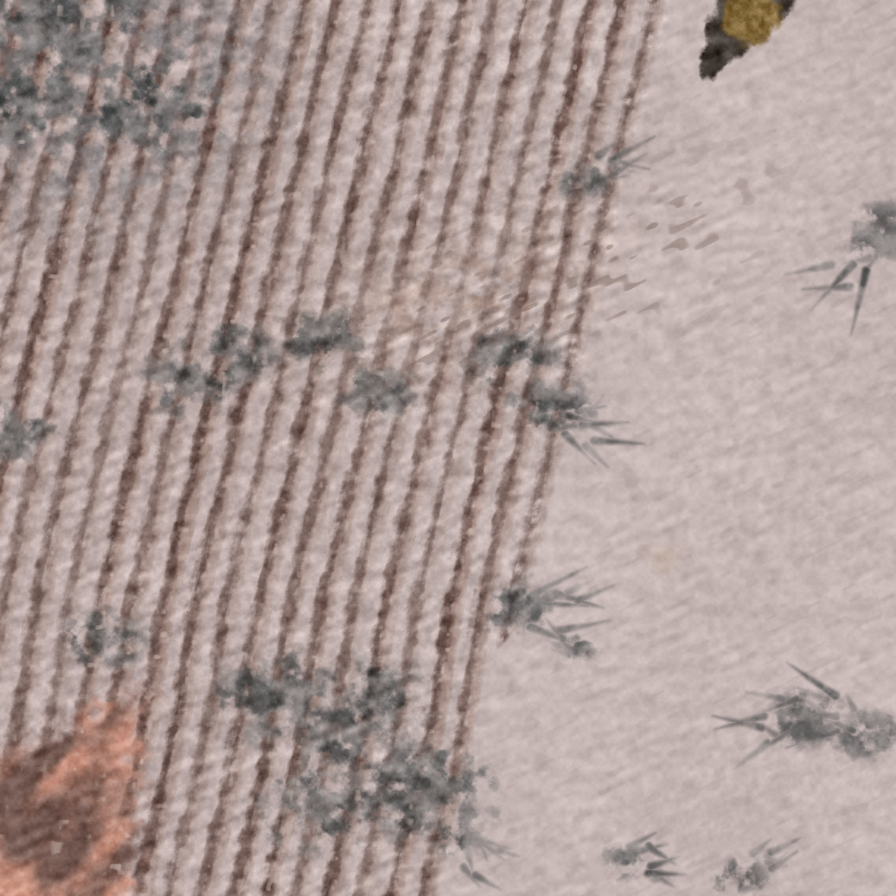
Write a WebGL 2 fragment shader that draws this texture.

```glsl
#version 300 es
precision highp float;
// Weathered pale plaster with slanted brown grooves on the left, grey-green
// sprigs, a coral patch and an ochre bud. Grooves are a jittered repeat;
// foliage is noisy discs and sprays of tapered strokes; relief is sloped noise.
uniform vec2 u_resolution;
out vec4 fragColor;

const vec3 PLASTER = vec3(.772, .710, .700);
const vec3 GROOVE = vec3(.37, .275, .25);
const vec3 SHOULDER = vec3(.60, .49, .445);
const vec3 LEAF_DARK = vec3(.22, .235, .235);
const vec3 LEAF_PALE = vec3(.50, .485, .48);

// Foliage blots: centre, radius
const vec3 BLOTS[16] = vec3[16](
  vec3(.065, .975, .08), vec3(.17, .885, .075), vec3(.03, .89, .06), vec3(.21, .575, .055),
  vec3(.26, .605, .05), vec3(.365, .622, .05), vec3(.423, .561, .045), vec3(.57, .605, .05),
  vec3(.615, .55, .05), vec3(.013, .518, .045), vec3(.115, .285, .045), vec3(.31, .22, .075),
  vec3(.41, .215, .065), vec3(.378, .167, .04), vec3(.47, .12, .08), vec3(.36, .10, .07));

// Sprigs: root, heading in radians, length
const vec4 SPRIGS[11] = vec4[11](
  vec4(.65, .80, .25, .085), vec4(.61, .54, -.25, .11), vec4(.58, .325, .05, .125),
  vec4(.985, .74, 3.75, .13), vec4(.90, .197, 3.25, .12), vec4(.97, .18, 2.75, .11),
  vec4(.70, .04, -.1, .075), vec4(.825, .02, .35, .085), vec4(.51, .065, -.7, .09),
  vec4(.645, .275, 2.7, .055), vec4(.55, .615, -.2, .07));

float hash(vec2 p) {
  vec3 q = fract(p.xyx * .1031);
  q += dot(q, q.yzx + 33.33);
  return fract((q.x + q.y) * q.z);
}

float noise(vec2 p) {
  vec2 i = floor(p), f = fract(p);
  f = f * f * (3. - 2. * f);
  vec2 e = vec2(0, 1);
  return mix(mix(hash(i), hash(i + e.yx), f.x), mix(hash(i + e), hash(i + e.yy), f.x), f.y);
}

float fbm(vec2 p) {
  float sum = 0., gain = .533;
  for (int i = 0; i < 4; i++) {
    sum += gain * noise(p);
    p = p * 2.03 + 17.;
    gain *= .5;
  }
  return sum;
}

vec2 turn(vec2 p, float a) {
  return vec2(cos(a) * p.x + sin(a) * p.y, cos(a) * p.y - sin(a) * p.x);
}

// Soft coverage of a stroke that thins from a to b
float stroke(vec2 p, vec2 a, vec2 b, float width) {
  vec2 ab = b - a;
  float h = clamp(dot(p - a, ab) / dot(ab, ab), 0., 1.);
  return smoothstep(.003, -.003, length(p - a - ab * h) - width * (1. - .8 * h)) * (1. - .45 * h);
}

float blot(vec2 p, vec2 centre, float radius, float grain) {
  float d = length((p - centre) * vec2(.8, 1.15)) / radius;
  return smoothstep(-.05, .75, 1. - d + (grain - .5) * 2.4) * smoothstep(1.3, .4, d);
}

float sprig(vec2 p, vec4 s) {
  float cover = 0.;
  for (int i = 0; i < 8; i++) {
    float k = float(i), r = hash(s.xy * 97. + k), a = s.z + (k - 3.5) * .16 + (r - .5) * .4;
    vec2 along = vec2(cos(s.z), sin(s.z)), heading = vec2(cos(a), sin(a));
    vec2 offset = vec2(.55 * hash(vec2(k, s.w * 311.)), .5 * (hash(vec2(s.w * 173., k)) - .5));
    vec2 start = s.xy + s.w * (along * offset.x + vec2(-along.y, along.x) * offset.y);
    cover = max(cover, stroke(p, start, start + heading * s.w * (.2 + .4 * r), .0045) * (.4 + .5 * r));
  }
  return cover;
}

// Dark line in x, lighter shoulder in y, field extent in z
vec3 grooves(vec2 p) {
  float s = p.x + .235 * (1. - p.y) - .012 * smoothstep(.35, .15, p.y);
  s += .004 * (noise(p * vec2(18, 4)) - .5);
  float t = (s - .73) / .0355, id = floor(t + .5);
  float rough = .5 * fbm(turn(p, .5) * vec2(70, 115)) + .5 * fbm(vec2(s * 110., p.y * 28.));
  float x = t - id, r = hash(vec2(id + 80., 4)), wear = noise(vec2(id * 7.3 + 50., p.y * 7.));
  float edge = mix(.712, .748, smoothstep(.25, .32, p.y));
  float field = smoothstep(edge + .004, edge - .004, s);
  float keep = field * mix(1., smoothstep(.25, .5, rough), smoothstep(.69, .72, s));
  vec2 w = turn(p - vec2(.5, .67), .4) * vec2(7, 18);
  keep *= 1. - .55 * exp(-dot(w, w));
  float line = smoothstep(.27, .03, abs(x) + (rough - .5) * .55);
  float side = smoothstep(.34, .05, abs(x - .2) + (rough - .5) * .5);
  return vec3(line * (.5 + .25 * r + .3 * wear) * keep, side * (.3 + .6 * r) * keep, field);
}

void main() {
  vec2 p = gl_FragCoord.xy / u_resolution;
  float grain = fbm(p * 65.), fine = fbm(p * 140.), broad = fbm(p * 6.);

  // Plaster with warm stains
  vec3 col = PLASTER + (broad - .5) * .06 + (grain - .5) * .04;
  float stain = smoothstep(.05, 0., length(p - vec2(.745, .375)) + grain * .035);
  col = mix(col, vec3(.72, .62, .52), stain * .5);
  vec2 w = turn(p - vec2(.5, .66), .4) * vec2(6, 16);
  col = mix(col, vec3(.68, .58, .53), exp(-dot(w, w)) * smoothstep(.35, .65, grain) * .7);

  // Grooved field
  vec3 g = grooves(p);
  col -= g.z * vec3(.025, .03, .03) * smoothstep(.75, .1, p.x);
  col = mix(col, SHOULDER, g.y * .75);
  col = mix(col, GROOVE + .15 * (fine - .4), min(g.x, 1.) * .9);
  float wash = smoothstep(.3, .06, length((p - vec2(.08, .93)) * vec2(.9, 1.1)));
  col = mix(col, vec3(.45, .445, .455), wash * smoothstep(.3, .7, grain) * .75);

  // Foliage
  float leaf = 0.;
  for (int i = 0; i < 16; i++) leaf = max(leaf, .78 * blot(p, BLOTS[i].xy, BLOTS[i].z, grain));
  for (int i = 0; i < 11; i++) {
    leaf = max(leaf, sprig(p, SPRIGS[i]));
    leaf = max(leaf, .75 * blot(p, SPRIGS[i].xy, SPRIGS[i].w * .35, grain));
  }
  col = mix(col, mix(LEAF_DARK, LEAF_PALE, smoothstep(.25, .7, fbm(p * 55. + 31.))), leaf);

  // Coral patch with slanted streaks
  vec2 q = turn(p, .8);
  float streak = noise(q * vec2(13, 42) + 5.) * .75 + grain * .25;
  float patchEdge = max(p.y - .15 - .5 * p.x, p.x - .15) + (grain - .5) * .07;
  vec3 coral = mix(vec3(.42, .31, .28), vec3(.80, .56, .48), smoothstep(.36, .72, streak));
  col = mix(col, coral, smoothstep(.025, -.025, patchEdge) * .9);

  // Ochre bud in a dark husk
  vec2 tip = vec2(.783, .91), axis = vec2(.07, .115), d = p - tip;
  float h = clamp(dot(d, axis) / dot(axis, axis), 0., 1.);
  float husk = length(d - axis * h) - .046 * pow(h, .7) + (grain - .5) * .016;
  col = mix(col, vec3(.25, .22, .20) + (grain - .5) * .4, smoothstep(.004, -.004, husk));
  float bud = length((p - vec2(.838, .985)) * vec2(1, .9)) - .032 + (grain - .5) * .02;
  col = mix(col, vec3(.50, .40, .22) + (fine - .5) * .25, smoothstep(.006, -.006, bud));

  // Raking light over ridges, then dark scratches and pale chips
  vec2 r = turn(p, .45) * vec2(50, 125);
  float slope = noise(r + .35) - noise(r - .35);
  float band = smoothstep(.12, .02, abs(p.y - .67 - .3 * (p.x - .55))) * smoothstep(.32, .1, abs(p.x - .6));
  float scratch = smoothstep(.68, .88, noise(r * 1.1 + 40.)) * (.2 + .8 * band);
  col += slope * (.05 + .05 * band + .05 * g.z) + (fine - .5) * (.10 + .08 * g.z);
  col = mix(col, vec3(.48, .40, .37), scratch * .5);
  col = mix(col, vec3(.84, .77, .74), smoothstep(.72, .95, noise(p * 120. + 9.)) * g.y * .6);
  fragColor = vec4(clamp(col, 0., 1.), 1);
}
```
